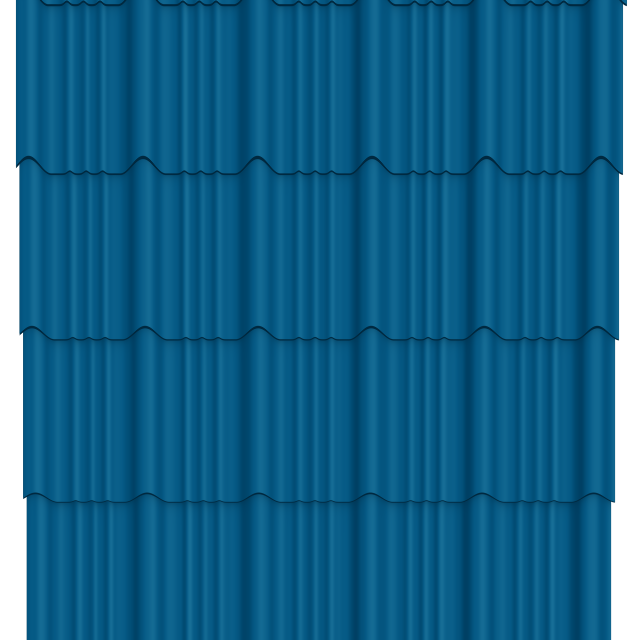
A three.js fragment shader for this texture:

```glsl
// Blue ribbed metal roof sheet with stepped, wavy tile rows on white.
#define ROWS 5
#define PITCH 0.1887      // one repeat, as a share of the row width
#define FIRST_CREST 0.0206
#define CREST_HALF 0.20   // half width of a crest, in repeats
#define RIB_START 0.36
#define RIB_STEP 0.143
#define RIB_HEIGHT 0.17   // relative to the crest
#define VARIATION 0.45
#define SOFT 0.0011

varying vec2 vUv;

const vec3 WHITE = vec3(1.0);
const vec3 MID = vec3(0.02, 0.35, 0.52);
const vec3 LIGHT = vec3(0.08, 0.42, 0.58);
const vec3 DARK = vec3(0.0, 0.28, 0.43);
const vec3 UNDERSIDE = vec3(0.0, 0.16, 0.25);

float hash(float n) { return fract(sin(n * 12.99 + 4.1) * 437.58); }

float bell(float x, float centre, float width) {
  float d = (x - centre) / width;
  return exp(-d * d);
}

// Row geometry: each lower row is slightly narrower and flatter.
float rowLeft(float row) { return 0.0195 + 0.0056 * row; }
float rowWidth(float row) { return 0.960 - 0.0118 * row; }
float rowPhase(float x, float row) {
  return ((x - rowLeft(row)) / rowWidth(row) - FIRST_CREST) / PITCH;
}

// Signed position inside a repeat, zero on the crest.
float crestOffset(float phase) { return fract(phase + 0.5) - 0.5; }

float crestShape(float phase) {
  float f = clamp(crestOffset(phase) / CREST_HALF, -1.0, 1.0);
  return 0.5 + 0.5 * cos(3.14159 * f);
}

// Distance of a row's lower lip from the top of the canvas.
float lipY(float x, float row) {
  float phase = rowPhase(x, row);
  float height = crestShape(phase);
  for (int i = 0; i < 3; i++)
    height += RIB_HEIGHT * bell(fract(phase), RIB_START + RIB_STEP * float(i), 0.03);
  float trough = 0.0065 + 0.267 * row - 0.0026 * row * row;
  return trough - (0.034 - 0.0065 * row) * height;
}

// Light and shade across one repeat, roughly -1 to 1.
float reliefTone(float phase) {
  float f = crestOffset(phase);
  float t = fract(phase);
  float cell = floor(phase);
  float crest = floor(phase + 0.5);

  // Shaded flank, crest highlight and far flank.
  float valley = mix(0.25, 1.0 + 0.06 * crest, step(0.5, crest));
  float tone = -1.15 * valley * bell(f, -0.125, 0.055);
  tone += 0.95 * bell(f, 0.025, 0.045);
  tone -= 0.40 * bell(f, 0.11, 0.035);
  tone += 0.75 * bell(f, 0.20, 0.040);
  tone += 0.30 * bell(t, 0.73, 0.050);

  // Narrow ribs, varied from one repeat to the next.
  for (int i = 0; i < 3; i++) {
    float rnd = hash(cell * 3.0 + float(i));
    float strength = 1.0 + VARIATION * (rnd - 0.5);
    float centre = RIB_START + RIB_STEP * float(i);
    tone += 0.95 * strength * bell(t, centre + 0.012, 0.016 + 0.012 * rnd);
    tone -= 0.65 * strength * bell(t, centre - 0.040, 0.026);
  }

  // Faint vertical streaks.
  return tone + 0.07 * sin(phase * 61.0) + 0.05 * sin(phase * 97.0 + 1.3);
}

vec3 paintColour(float tone) {
  return tone > 0.0 ? mix(MID, LIGHT, min(tone, 1.3)) : mix(MID, DARK, min(-tone, 1.4));
}

void main() {
  vec2 p = vec2(vUv.x, 1.0 - vUv.y);
  vec3 colour = WHITE;

  // Paint from the lowest row up, so each row overlaps the next.
  for (int i = 0; i < ROWS; i++) {
    float row = float(ROWS - 1 - i);
    float left = rowLeft(row);
    float right = left + rowWidth(row);
    float phase = rowPhase(p.x, row);
    float inside = smoothstep(-SOFT, SOFT, min(p.x - left, right - p.x));
    float lip = lipY(p.x, row);

    // Dark thickness of the lip, widest under the crests.
    float thickness = (0.0065 - 0.0013 * row) * (0.5 + 0.5 * crestShape(phase));
    float rim = 1.0 - smoothstep(-SOFT, SOFT, p.y - lip - thickness);
    colour = mix(colour, UNDERSIDE, inside * rim);

    // Sheet face with a soft shadow cast by the row above.
    float below = max(p.y - lipY(p.x, row - 1.0), 0.0);
    vec3 face = paintColour(reliefTone(phase));
    face = mix(face, UNDERSIDE, 0.45 * exp(-below / 0.007));
    float front = 1.0 - smoothstep(-SOFT, SOFT, p.y - lip);
    colour = mix(colour, face, inside * front);
  }

  gl_FragColor = vec4(colour, 1.0);
}
```
